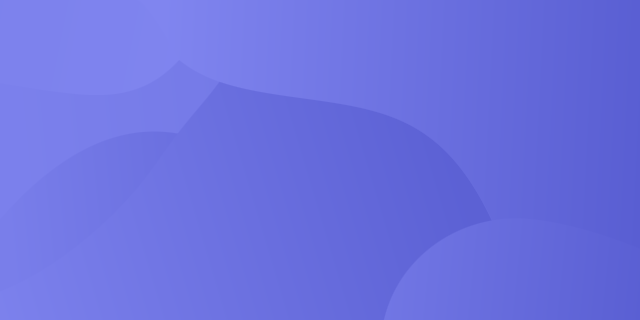
Write a Shadertoy shader that draws this background.

```glsl
// Overlapping periwinkle hills under a soft violet-blue sky.
// Each layer is bounded by a height curve and filled with its own
// light-to-dark gradient, painted from back to front.

// Shared colour ramp: 0 is deep indigo, 1 is pale periwinkle.
vec3 tone(float lightness) {
    return mix(vec3(0.35, 0.37, 0.825), vec3(0.50, 0.52, 0.937), lightness);
}

// Gradient along an axis running from start to end.
vec3 ramp(float axis, float start, float end, float fromTone, float toTone) {
    float k = clamp((axis - start) / (end - start), 0.0, 1.0);
    return tone(mix(fromTone, toTone, k));
}

// Antialiased coverage, full where the signed value is positive.
float cover(float side) {
    return clamp(0.5 + side / max(fwidth(side), 1e-5), 0.0, 1.0);
}

// Lower rim of the pale cloud in the upper left.
float cloudRim(float x) {
    return 0.74 - 0.16 * x + 2.0 * pow(max(x, 0.0), 4.33);
}

// Large hill: quick initial dip, long shoulder, steep right flank.
float hillTop(float x) {
    float t = x - 0.56;
    return 0.725 - 0.09 * t + 0.0875 * exp(-t / 0.12)
         - 0.375 * pow(max(t, 0.0), 6.1);
}

// Left flank of the large hill, sweeping up from the lower left.
float hillFlank(float x) {
    float bend = (x - 0.56) / 0.1;
    return 0.089 + 0.4 * x + 0.8 * x * x + 0.025 * exp(-bend * bend);
}

// Front hill: elliptic on the left, gently falling on the right.
float frontTop(float x) {
    float d = x - 1.615;
    float u = d / 0.425;
    float roundSide = 0.404 * (1.0 - sqrt(max(1.0 - u * u, 0.0)));
    float longSide = 0.46 * pow(max(d, 0.0), 1.65);
    return 0.318 - (d < 0.0 ? roundSide : longSide);
}

void mainImage(out vec4 fragColor, in vec2 fragCoord) {
    // Canvas spans 2 by 1 units.
    vec2 p = fragCoord / iResolution.xy * vec2(2.0, 1.0);

    // Sky, darkening to the right
    vec3 color = ramp(p.x - 0.05 * p.y, 0.48, 1.97, 1.0, 0.0);

    // Pale cloud with a faint slanted right side
    float cloudSide = 0.43 + 0.13 * pow(max(1.0 - p.y, 0.0) / 0.1875, 0.8);
    vec3 cloud = ramp(p.x - 0.2 * p.y, -0.2, 0.4, 0.92, 0.99);
    color = mix(color, cloud, cover(cloudSide - p.x));

    // Band behind the hill
    float skyline = min(cloudRim(p.x), hillTop(p.x));
    float land = cover(skyline - p.y);
    vec3 band = ramp(p.x + 0.1 * p.y, 0.1, 0.75, 0.89, 0.73);
    color = mix(color, band, land);

    // Rounded mound fading in from the left
    float moundTop = 0.589 - 1.18 * (p.x - 0.482) * (p.x - 0.482);
    vec3 mound = ramp(p.x + 0.1 * p.y, 0.05, 0.6, 0.83, 0.46);
    color = mix(color, mound, cover(moundTop - p.y));

    // Large central hill
    vec3 hill = ramp(p.x + 0.3 * p.y, 0.0, 1.58, 0.91, 0.06);
    color = mix(color, hill, land * cover(hillFlank(p.x) - p.y));

    // Front hill in the lower right
    vec3 front = ramp(p.x - 0.1 * p.y, 1.2, 2.0, 0.62, 0.02);
    color = mix(color, front, cover(frontTop(p.x) - p.y));

    fragColor = vec4(color, 1.0);
}
```
